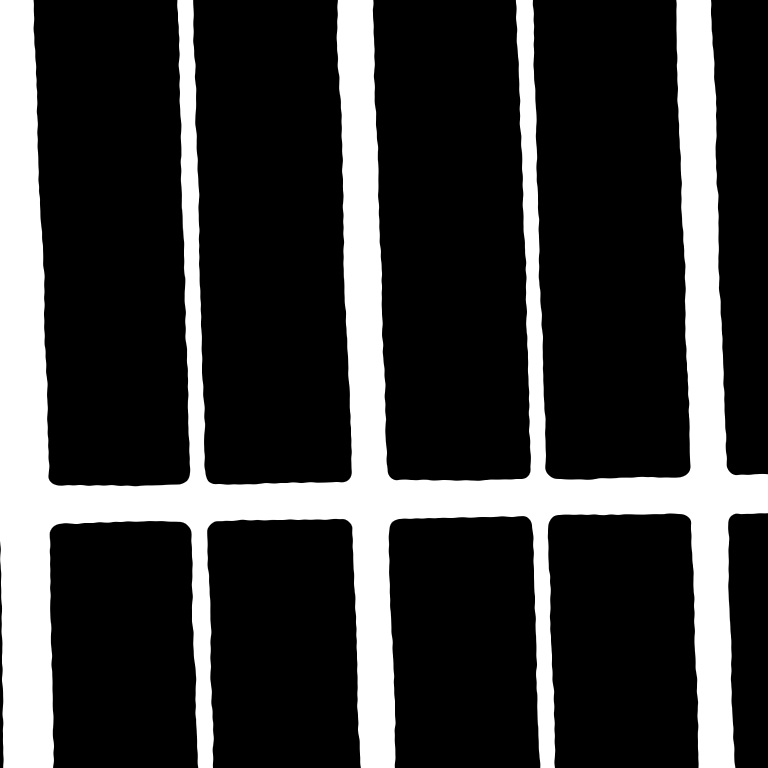
A Shadertoy shader for this pattern:

```glsl
// Tall black blocks in two rows, split by slanted white lanes (wide and narrow
// in turn) and one tilted cross band. The gap distances join as rounded corners,
// and gradient noise roughens the edges like a coarse print.

vec2 hashGradient(vec2 cell) {
    float h = fract(sin(dot(cell, vec2(127.1, 311.7))) * 43758.5);
    return vec2(cos(6.2832 * h), sin(6.2832 * h));
}

float gradientNoise(vec2 p) {
    vec2 i = floor(p), f = p - i;
    vec2 u = f * f * f * (f * (f * 6.0 - 15.0) + 10.0);
    vec2 e = vec2(0.0, 1.0);
    return mix(mix(dot(hashGradient(i), f),
                   dot(hashGradient(i + e.yx), f - e.yx), u.x),
               mix(dot(hashGradient(i + e.xy), f - e.xy),
                   dot(hashGradient(i + e.yy), f - e.yy), u.x), u.y);
}

// Distance from the edge of the nearest upright lane, positive in the block
float laneDistance(vec2 p) {
    const float spacing = 0.2207;
    float lean = mix(0.015, 0.03, smoothstep(0.0, 0.4, p.x));
    float t = (p.x - 0.0208 - lean * (1.0 - p.y)) / spacing;
    float lane = round(t);
    float halfWidth = mod(lane, 2.0) < 0.5 ? 0.0234 : 0.0099;
    // The first lane flares toward the bottom
    if (lane == 0.0) halfWidth += 0.0085 * (1.0 - smoothstep(0.45, 1.0, p.y));
    return abs(t - lane) * spacing - halfWidth;
}

// Distance from the edge of the cross band, positive in the block
float bandDistance(vec2 p) {
    return abs(p.y - 0.3415 - 0.0155 * p.x) - 0.024;
}

// Signed distance to the rounded blocks, negative inside
float blockDistance(vec2 p) {
    const float radius = 0.014;
    vec2 q = radius - vec2(laneDistance(p), bandDistance(p));
    return length(max(q, 0.0)) + min(max(q.x, q.y), 0.0) - radius;
}

void mainImage(out vec4 fragColor, in vec2 fragCoord) {
    vec2 p = fragCoord / iResolution.y;

    // Slow waver of the edges plus fine nicks
    float waver = 0.0035 * gradientNoise(p * 9.0 + 3.7);
    float nicks = 0.0016 * gradientNoise(p * 65.0);
    float d = blockDistance(p) + waver + nicks;

    float white = clamp(0.5 + d * iResolution.y, 0.0, 1.0);
    fragColor = vec4(vec3(white), 1.0);
}
```
